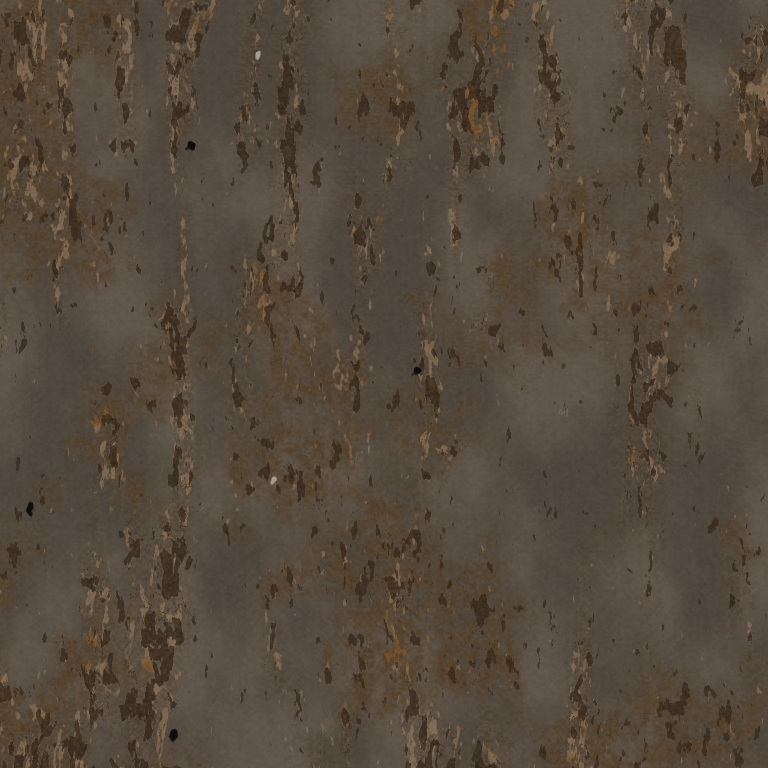
Give the GLSL for this texture, as a Shadertoy shader.

```glsl
// Weathered brown-grey stone with upright, flaking rust streaks.
// Stretched fractal noise masks the worn columns; finer noise cuts
// dark and tan flakes, thin cracks and a few scattered pits.

#define BASE_DARK vec3(0.308, 0.275, 0.238)
#define BASE_LIGHT vec3(0.376, 0.338, 0.296)
#define RUST vec3(0.335, 0.262, 0.180)
#define FLAKE_DARK vec3(0.205, 0.150, 0.100)
#define FLAKE_TAN vec3(0.530, 0.435, 0.335)
#define OCHRE vec3(0.500, 0.325, 0.150)
#define STREAK_SCALE vec2(25.0, 4.5)
#define FLAKE_SCALE vec2(95.0, 42.0)
#define CHIP_SCALE vec2(150.0, 60.0)
#define GRAIN 0.035
#define PIT_CELLS 7.0

float hash(vec2 p) {
    return fract(sin(dot(p, vec2(127.1, 311.7))) * 43758.5453);
}

float noise(vec2 p) {
    vec2 i = floor(p), f = fract(p);
    f = f * f * (3.0 - 2.0 * f);
    float low = mix(hash(i), hash(i + vec2(1, 0)), f.x);
    float high = mix(hash(i + vec2(0, 1)), hash(i + vec2(1, 1)), f.x);
    return mix(low, high, f.y);
}

// Fractal noise centred on 0.5
float fbm(vec2 p, int octaves) {
    float sum = 0.0, amp = 0.5, total = 0.0;
    for (int i = 0; i < octaves; i++) {
        sum += amp * noise(p);
        total += amp;
        amp *= 0.52;
        p = mat2(1.96, 0.3, -0.3, 1.96) * p + 17.3;
    }
    return sum / total;
}

// Thin band where a field crosses a level
float contour(float field, float level, float width) {
    return 1.0 - smoothstep(0.0, width, abs(field - level));
}

// Sparse upright blobs; kind selects an independent scatter
float pits(vec2 p, float kind, float rarity, float radius) {
    vec2 cell = floor(p * PIT_CELLS);
    vec2 seed = cell + kind * 31.0;
    vec2 centre = (cell + 0.2 + 0.6 * vec2(hash(seed), hash(seed + 5.7))) / PIT_CELLS;
    vec2 d = (p - centre) * vec2(1.0, 0.55);
    float ragged = 0.006 * (noise(p * 170.0) - 0.5);
    float present = step(rarity, hash(seed + 9.1));
    return present * (1.0 - smoothstep(radius - 0.0012, radius + 0.0012, length(d) + ragged));
}

void mainImage(out vec4 fragColor, in vec2 fragCoord) {
    vec2 p = fragCoord / iResolution.xy;
    vec2 warp = vec2(fbm(p * 14.0 + 3.0, 3), fbm(p * 14.0 + 41.0, 3)) - 0.5;
    vec2 q = p + 0.022 * warp;

    // Where the surface is worn: upright columns and round stains
    float column = fbm(q * STREAK_SCALE + 7.0, 4);
    float streak = smoothstep(0.50, 0.72, column);
    float stain = smoothstep(0.50, 0.70, fbm(q * vec2(8.0, 7.0) + 60.0, 5));
    float wear = max(streak, 0.55 * stain);

    // Mottled ground
    float mottle = fbm(p * vec2(13.0, 8.0) + 23.0, 6);
    vec3 color = mix(BASE_DARK, BASE_LIGHT, smoothstep(0.28, 0.72, mottle));
    float speckle = fbm(p * 75.0 + 90.0, 3);
    color = mix(color, RUST, stain * (0.25 + 0.65 * smoothstep(0.35, 0.65, speckle)));
    color = mix(color, RUST, 0.3 * streak);

    // Flakes inside the worn areas
    float flake = fbm(q * FLAKE_SCALE + 11.0, 4);
    float chip = fbm(q * CHIP_SCALE + 77.0, 3);
    float darkLevel = 0.76 - 0.22 * wear;
    float dark = smoothstep(darkLevel, darkLevel + 0.05, flake);
    float tanLevel = 0.80 - 0.24 * streak - 0.06 * stain;
    float pale = smoothstep(tanLevel, tanLevel + 0.12, chip);
    float ochre = smoothstep(0.58, 0.72, fbm(p * vec2(26.0, 13.0) + 130.0, 3));
    color = mix(color, mix(FLAKE_TAN, OCHRE, ochre), 0.75 * pale);
    color = mix(color, FLAKE_DARK, 0.72 * dark);

    // Flake rims and fine cracks
    float rim = contour(flake, darkLevel - 0.02, 0.022);
    color = mix(color, FLAKE_TAN, 0.32 * rim * streak);
    float crack = contour(fbm(q * vec2(62.0, 40.0) + 150.0, 4), 0.5, 0.016);
    float broken = smoothstep(0.45, 0.65, noise(p * 45.0 + 8.0));
    color = mix(color, FLAKE_DARK, 0.55 * crack * broken * (0.12 + wear));

    // Fine grain, then black pits and pale chips
    float grain = noise(p * 256.0) + noise(p * 410.0 + 19.0) - 1.0;
    color += GRAIN * grain * (0.6 + 0.8 * wear);
    color = mix(color, vec3(0.055, 0.052, 0.050), pits(p, 1.0, 0.88, 0.0042));
    color = mix(color, vec3(0.66, 0.62, 0.55), pits(p, 2.0, 0.94, 0.0032));

    fragColor = vec4(clamp(color, 0.0, 1.0), 1.0);
}
```
